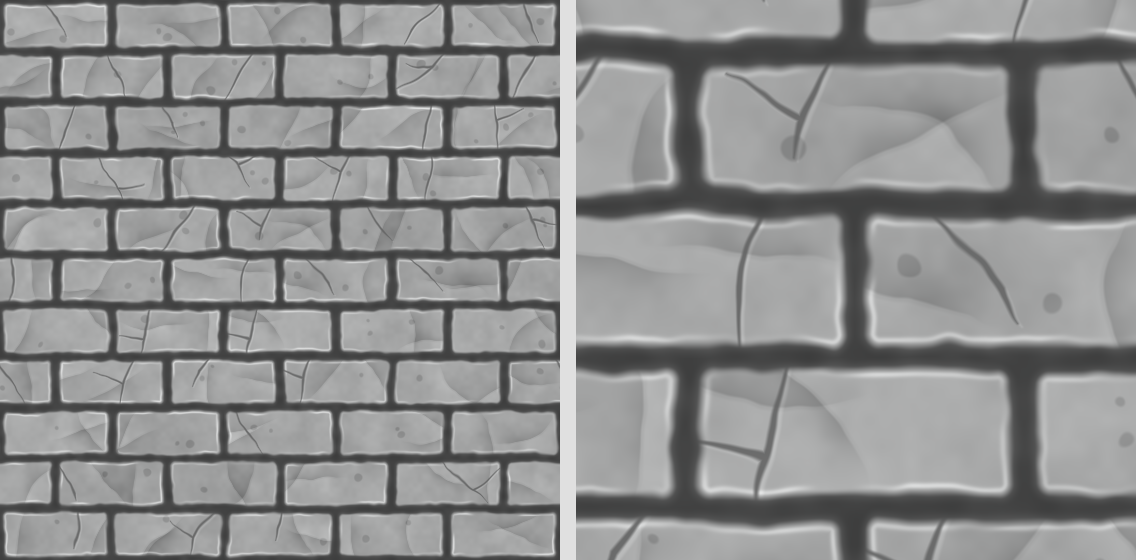
Left: the whole. Right: its middle third, enlarged.
This texture is drawn by a Shadertoy shader. Its source:

```glsl
// Worn grey brick wall in running bond: 5 bricks across and 11 rows down.
// Rounded box distances shape the bricks; hashed facets, pits and branching
// cracks vary each one, and wrapping value noise roughens edges and faces.

const float COLUMNS = 5.0;
const float ROWS = 11.0;
const vec2 BRICK_CELL = vec2(ROWS / COLUMNS, 1.0); // lengths in row heights
const float JOINT_HALF = 0.09;
const float JOINT_DARK = 0.26;
const float JOINT_EDGE = 0.41;
const float FACE_TONE = 0.645;
const vec3 STONE_TINT = vec3(0.995, 1.0, 1.0);

float hash(vec2 cell, float salt) {
    vec3 q = fract(vec3(cell, salt) * vec3(0.1031, 0.1137, 0.0973) + 0.173);
    q += dot(q, q.yzx + 33.33);
    return fract((q.x + q.y) * q.z);
}

vec2 hash2(vec2 cell, float salt) {
    return vec2(hash(cell, salt), hash(cell, salt + 0.5));
}

// Value noise from -0.5 to 0.5 that wraps over the canvas
float noise(vec2 uv, vec2 freq, float salt) {
    vec2 cell = floor(uv * freq), f = fract(uv * freq);
    f = f * f * (3.0 - 2.0 * f);
    vec2 a = mod(cell, freq), b = mod(cell + 1.0, freq);
    float low = mix(hash(a, salt), hash(vec2(b.x, a.y), salt), f.x);
    float high = mix(hash(vec2(a.x, b.y), salt), hash(b, salt), f.x);
    return mix(low, high, f.y) - 0.5;
}

float roundedBox(vec2 p, vec2 halfSize, float radius) {
    vec2 q = abs(p) - halfSize + radius;
    return length(max(q, 0.0)) + min(max(q.x, q.y), 0.0) - radius;
}

float taperedSegment(vec2 p, vec2 a, vec2 b, float startRadius, float endRadius) {
    vec2 pa = p - a, ba = b - a;
    float h = clamp(dot(pa, ba) / dot(ba, ba), 0.0, 1.0);
    return length(pa - ba * h) - mix(startRadius, endRadius, h);
}

// Two arms meet at a joint; some cracks grow a third
float crackDistance(vec2 p, vec2 id) {
    if (hash(id, 11.0) > 0.62) return 1.0;
    vec2 joint = (hash2(id, 12.0) - 0.5) * vec2(1.4, 0.45);
    float lean = (hash(id, 13.0) - 0.5) * 2.4;
    float lowerLean = lean * (0.3 + hash(id, 14.0));
    float reach = mix(0.45, 1.0, smoothstep(0.1, 0.5, hash(id, 15.0)));
    vec2 top = joint + vec2(lean, 1.0) * (0.46 - joint.y);
    vec2 bottom = joint - vec2(lowerLean, 1.0) * (0.46 + joint.y) * reach;
    float d = taperedSegment(p, joint, top, 0.025, 0.012);
    d = min(d, taperedSegment(p, joint, bottom, 0.025, 0.006));
    if (hash(id, 16.0) < 0.35) {
        vec2 side = joint + vec2(-sign(lean) * 0.55, 0.4 * hash(id, 17.0));
        d = min(d, taperedSegment(p, joint, side, 0.025, 0.006));
    }
    return d;
}

// A curved step in the face: shadow on one side, faint light on the other
float facetShade(vec2 p, vec2 id, float salt) {
    float angle = 6.2832 * hash(id, salt);
    vec2 dir = vec2(cos(angle), sin(angle));
    vec2 q = p - (hash2(id, salt + 1.0) - 0.5) * vec2(1.9, 0.5);
    float along = dot(q, vec2(-dir.y, dir.x));
    float s = dot(q, dir) + (hash(id, salt + 2.0) - 0.5) * along * along;
    float shadow = 0.1 * smoothstep(0.0, 0.025, s) * exp(-6.0 * max(s, 0.0));
    float light = 0.03 * smoothstep(0.0, 0.03, -s) * exp(-5.0 * max(-s, 0.0));
    return (light - shadow) * (1.0 - smoothstep(0.15, 0.8, abs(along)));
}

float pitShade(vec2 p, vec2 id, float soft) {
    float shade = 0.0;
    for (float i = 0.0; i < 3.0; i++) {
        float salt = 30.0 + 4.0 * i;
        vec2 center = (hash2(id, salt) - 0.5) * vec2(1.75, 0.6);
        float radius = mix(0.035, 0.085, hash(id, salt + 1.0));
        float mask = 1.0 - smoothstep(-soft, soft, length(p - center) - radius);
        shade -= 0.085 * mask * step(hash(id, salt + 2.0), 0.42);
    }
    return shade;
}

void mainImage(out vec4 fragColor, in vec2 fragCoord) {
    vec2 uv = fragCoord / iResolution.xy;
    float soft = max(0.014, ROWS / iResolution.y);

    // Brick cells, every other row shifted by half a brick
    vec2 sway = vec2(noise(uv, vec2(20.0), 1.0), noise(uv, vec2(20.0), 2.0));
    vec2 grid = uv * vec2(COLUMNS, ROWS) + 0.05 * sway / BRICK_CELL;
    grid.x += 0.5 * mod(floor(grid.y), 2.0);
    vec2 id = mod(floor(grid), vec2(COLUMNS, ROWS));
    vec2 p = (fract(grid) - 0.5) * BRICK_CELL;

    // Uneven brick outline; depth is positive on the face
    vec2 halfSize = 0.5 * BRICK_CELL - JOINT_HALF - 0.02 * hash2(id, 3.0);
    float rough = 0.04 * noise(uv, vec2(45.0), 4.0) + 0.02 * noise(uv, vec2(90.0), 5.0);
    float depth = -roundedBox(p, halfSize, 0.06) + rough;

    // Face tone, mottling, facets and pits
    float mottle = 0.05 * noise(uv, vec2(24.0), 6.0) + 0.04 * noise(uv, vec2(55.0), 7.0)
                 + 0.02 * noise(uv, vec2(120.0), 8.0);
    vec2 bent = p + 0.12 * sway + rough;
    float face = FACE_TONE + mottle + 0.045 * (hash(id, 9.0) - 0.5);
    face += facetShade(bent, id, 20.0) + facetShade(bent, id, 24.0);
    face += pitShade(p + rough, id, soft);

    // Broken bright rim
    float rim = exp(-pow((depth - 0.025) / 0.02, 2.0));
    float wear = smoothstep(-0.3, 0.4, noise(uv, vec2(35.0), 10.0));
    face += 0.22 * rim * wear * mix(0.35, 1.0, hash(id, 10.0));

    // Cracks with a lit lower lip
    float crack = 1.0 - smoothstep(-soft, soft, crackDistance(bent, id));
    float lip = 1.0 - smoothstep(-soft, soft, crackDistance(bent + vec2(-0.025, 0.025), id));
    face = mix(face + 0.06 * lip, 0.39, 0.9 * crack);

    // Soft dark joints
    float slope = clamp(1.0 + depth / 0.1, 0.0, 1.0);
    float mortar = mix(JOINT_DARK, JOINT_EDGE, slope * slope) + 0.04 * noise(uv, vec2(70.0), 18.0);
    float tone = mix(mortar, face, smoothstep(-0.045, 0.02, depth));
    fragColor = vec4(tone * STONE_TINT, 1.0);
}
```
